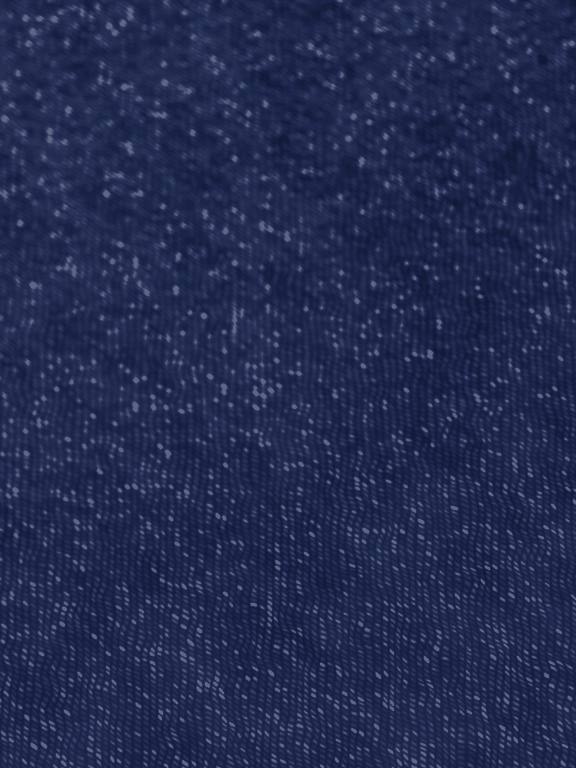
A Shadertoy shader for this texture:

```glsl
// Dark blue denim-like knit, receding from a sharp lower edge into soft focus.
// Slanted stitches of random brightness are averaged over a lens disc that
// widens with distance; cloudy wear is added and a colour ramp maps the tone.

const float COLUMNS = 74.0;        // stitch columns per canvas width
const float ROWS = 104.0;          // stitch rows per canvas width
const float SLANT = 0.95;          // fall of a stitch across its column, in rows
const float SHARP_RADIUS = 0.0016; // lens disc at the near edge
const float SOFT_RADIUS = 0.0075;  // lens disc at the far edge
const int LENS_TAPS = 28;
const float GOLDEN_ANGLE = 2.39996;
const float STITCH_MEAN = 0.35;
const float NEAR_GAIN = 2.9;
const float FAR_GAIN = 5.2;

// Ramp from deep shadow to bright fibre, with the tone at which each occurs
const vec3 RAMP[6] = vec3[6](
    vec3(0.07, 0.11, 0.23), vec3(0.11, 0.15, 0.30), vec3(0.14, 0.18, 0.32),
    vec3(0.16, 0.20, 0.36), vec3(0.23, 0.27, 0.42), vec3(0.36, 0.40, 0.52));
const float TONES[6] = float[6](-1.4, -0.4, 0.3, 0.9, 1.65, 2.5);

float hash(vec2 p) {
    vec3 q = fract(p.xyx * vec3(0.1031, 0.1030, 0.0973));
    q += dot(q, q.yzx + 33.33);
    return fract((q.x + q.y) * q.z);
}

// Smooth value noise, 0 to 1
float noise(vec2 p) {
    vec2 cell = floor(p), f = fract(p);
    f = f * f * (3.0 - 2.0 * f);
    float low = mix(hash(cell), hash(cell + vec2(1.0, 0.0)), f.x);
    float high = mix(hash(cell + vec2(0.0, 1.0)), hash(cell + vec2(1.0)), f.x);
    return mix(low, high, f.y);
}

float signedNoise(vec2 p) {
    return 2.0 * noise(p) - 1.0;
}

// Brightness of the knit: one slanted, rounded strand per cell
float stitches(vec2 p) {
    vec2 grid = p * vec2(COLUMNS, ROWS);
    grid.x += 0.45 * signedNoise(p * vec2(24.0, 30.0));
    float column = floor(grid.x);
    float across = fract(grid.x) - 0.5;
    float along = grid.y + SLANT * across + 0.6 * hash(vec2(column, 7.0));
    along += 0.4 * signedNoise(p * 38.0 + 11.0);
    float row = floor(along);
    float offset = fract(along) - 0.5;

    float strand = smoothstep(0.5, 0.15, abs(across)) * smoothstep(0.5, 0.1, abs(offset));
    float random = hash(vec2(column, row) + 50.0);
    float shine = 0.35 + 0.9 * random + 1.3 * pow(random, 14.0);
    float fibre = 0.65 + 0.7 * noise(p * vec2(210.0, 260.0));
    return strand * shine * fibre;
}

// Average of the knit over the lens disc
float focusedStitches(vec2 p, float radius) {
    float sum = 0.0;
    for (int i = 0; i < LENS_TAPS; i++) {
        float k = float(i) + 0.5;
        float angle = k * GOLDEN_ANGLE;
        vec2 tap = vec2(cos(angle), sin(angle)) * sqrt(k / float(LENS_TAPS));
        sum += stitches(p + radius * tap);
    }
    return sum / float(LENS_TAPS);
}

// Broad clouds and faint streaks falling to the right
float wear(vec2 p) {
    vec2 streak = vec2(p.x + 0.7 * p.y, p.y - 0.7 * p.x);
    float clouds = 0.5 * signedNoise(p * 5.0 + 3.0) + 0.45 * signedNoise(p * 12.0 + 19.0);
    return clouds + 0.35 * signedNoise(streak * vec2(22.0, 9.0) + 31.0);
}

vec3 denimColor(float tone) {
    vec3 color = RAMP[0] * (1.0 + 0.25 * clamp(tone - TONES[0], -1.0, 0.0));
    for (int i = 1; i < 6; i++) {
        color = mix(color, RAMP[i], clamp((tone - TONES[i - 1]) / (TONES[i] - TONES[i - 1]), 0.0, 1.0));
    }
    return color;
}

void mainImage(out vec4 fragColor, in vec2 fragCoord) {
    vec2 uv = fragCoord / iResolution.xy;
    vec2 p = fragCoord / iResolution.x;

    // Slight perspective and a tilted plane of focus
    vec2 cloth = vec2((p.x - 0.5) * (1.0 + 0.12 * uv.y), p.y * (1.0 + 0.12 * uv.y)) + 2.0;
    float defocus = smoothstep(0.05, 1.0, uv.y - 0.22 * (uv.x - 0.5));
    float radius = mix(SHARP_RADIUS, SOFT_RADIUS, defocus);

    // Knit, soft mottling of the far cloth, and wear
    float tone = (focusedStitches(cloth, radius) - STITCH_MEAN) * mix(NEAR_GAIN, FAR_GAIN, defocus);
    vec2 leaning = cloth + vec2(0.4 * cloth.y, 0.0);
    tone += mix(0.2, 0.6, defocus) * signedNoise(leaning * vec2(48.0, 60.0));
    tone += 0.65 * wear(cloth);

    // Paler far left, deeper shade in the right middle
    tone += 0.35 * smoothstep(0.8, 0.0, length(uv - vec2(0.0, 0.95)));
    tone -= 0.35 * smoothstep(0.45, 0.0, length(uv - vec2(0.75, 0.52)));

    fragColor = vec4(denimColor(tone), 1.0);
}
```
